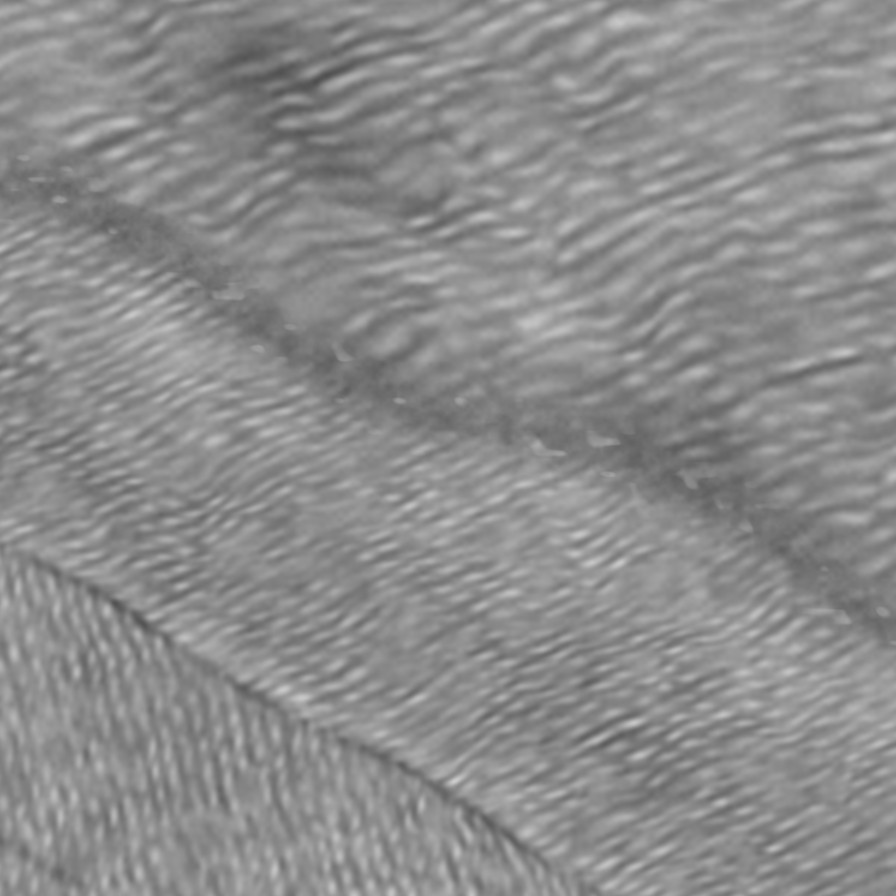
This texture is drawn by a WebGL 1 fragment shader. Its source:

```glsl
precision highp float;
// Grey knitted cloth with diagonal folds: three zones of wavy stitch rows
// are split by a soft fold and a thin seam, then shaded by broad light,
// soft hollows and fine grain.
uniform vec2 u_resolution;

float hash(vec2 p) {
  return fract(sin(dot(p, vec2(127.1, 311.7))) * 43758.5453);
}

float noise(vec2 p) {
  vec2 i = floor(p), f = fract(p);
  f = f * f * (3.0 - 2.0 * f);
  return mix(mix(hash(i), hash(i + vec2(1, 0)), f.x),
             mix(hash(i + vec2(0, 1)), hash(i + vec2(1, 1)), f.x), f.y);
}

float fbm(vec2 p) {
  float sum = 0.0, amplitude = 0.55;
  for (int i = 0; i < 3; i++) {
    sum += amplitude * noise(p);
    p = p * 2.03 + 17.3;
    amplitude *= 0.5;
  }
  return sum;
}

// Staggered dashes along an angle; size is dash length and row spacing.
float knit(vec2 p, float angle, vec2 size) {
  vec2 along = vec2(cos(angle), sin(angle));
  vec2 q = vec2(dot(p, along), dot(p, vec2(-along.y, along.x))) / size;
  q += 1.5 * vec2(fbm(p * 9.0), fbm(p * 9.0 + 31.0));
  float row = cos(6.2832 * q.y);
  float stitch = cos(6.2832 * (q.x + 0.5 * q.y));
  float strength = 0.15 + 1.3 * noise(q * vec2(0.8, 0.6) + 5.0);
  float thread = 0.6 * row + 0.25 * stitch + 0.3 * row * stitch;
  return strength * thread + 1.5 * (noise(q * vec2(1.5, 2.1)) - 0.5);
}

// Soft elliptical patch, tilted down to the right like the folds.
float patchAt(vec2 p, vec2 center, vec2 radius) {
  vec2 d = p - center;
  d = vec2(0.87 * d.x - 0.5 * d.y, 0.5 * d.x + 0.87 * d.y) / radius;
  return exp(-dot(d, d));
}

float band(float d, float width) {
  return exp(-d * d / (width * width));
}

void main() {
  vec2 p = gl_FragCoord.xy / u_resolution;

  // Signed distances above the main fold and the lower seam
  float ragged = 0.022 * (fbm(p * 16.0) - 0.5);
  float fold = 0.9 * (p.y - 0.77 + 0.46 * p.x - 0.03 * cos(10.0 * p.x - 1.0)) + ragged;
  float seam = 0.87 * (p.y - 0.395 + 0.57 * p.x - 0.008 * sin(17.0 * p.x)) + 0.4 * ragged;

  // Stitches of each zone
  float upper = knit(p, 0.36, vec2(0.052, 0.026));
  float middle = knit(p + 3.0, 0.46, vec2(0.034, 0.0175));
  float lower = knit(p + 7.0, 1.82, vec2(0.027, 0.02));
  float weave = mix(middle, upper, smoothstep(-0.015, 0.05, fold));
  weave = mix(lower, weave, smoothstep(-0.012, 0.012, seam));
  float crumple = 2.6 * (fbm(p * 62.0) - 0.48);
  weave = mix(weave, crumple, 0.65 * band(fold - 0.015, 0.045));

  // Broad light and hollows
  float shade = 0.563 + 0.11 * (fbm(p * 5.0 + 2.0) - 0.48);
  shade -= 0.105 * band(fold - 0.008, fold > 0.008 ? 0.045 : 0.026);
  shade += 0.045 * band(fold + 0.085, 0.07);
  shade -= 0.11 * patchAt(p, vec2(0.30, 0.90), vec2(0.11, 0.085));
  shade -= 0.07 * patchAt(p, vec2(0.44, 0.77), vec2(0.15, 0.025));
  shade += 0.075 * patchAt(p, vec2(0.54, 0.68), vec2(0.16, 0.035));
  shade -= 0.075 * patchAt(p, vec2(0.76, 0.52), vec2(0.14, 0.045));
  shade -= 0.045 * patchAt(p, vec2(0.70, 0.15), vec2(0.28, 0.06));
  shade -= 0.04 * patchAt(p, vec2(0.06, 0.47), vec2(0.16, 0.05));
  shade += 0.04 * patchAt(p, vec2(0.03, 0.93), vec2(0.10, 0.10));

  // Thin broken seam with a lit ridge above it
  float broken = smoothstep(0.2, 0.6, noise(vec2(p.x * 14.0, 3.0)));
  shade -= (0.06 + 0.09 * broken) * band(seam + 0.003, 0.0075);
  shade += 0.05 * band(seam - 0.016, 0.014);
  shade += 0.10 * patchAt(p, vec2(0.34, 0.21), vec2(0.022, 0.011));
  shade -= 0.12 * patchAt(p, vec2(0.03, 0.045), vec2(0.07, 0.009));

  // Bright stray loops caught on the fold
  float loops = smoothstep(0.72, 0.95, noise(vec2(p.x + 0.4 * p.y, p.y) * vec2(45.0, 85.0)));
  shade += 0.13 * loops * band(fold - 0.01, 0.035);

  float contrast = 0.08 + 0.03 * noise(p * 6.0 + 40.0);
  float grey = shade + contrast * weave + 0.035 * (noise(p * 150.0) - 0.5);
  gl_FragColor = vec4(vec3(clamp(grey, 0.3, 0.85)), 1.0);
}
```
